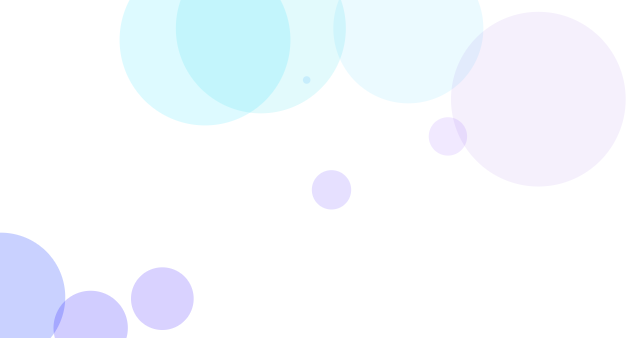
This background is drawn by a WebGL 1 fragment shader. Its source:

```glsl
precision highp float;
// Draws translucent pastel discs, cyan above and violet below, on white.

uniform vec2 u_resolution;

const float CANVAS_WIDTH = 768.0;

const vec3 WHITE = vec3(1.0);
const vec3 AQUA = vec3(0.865, 0.982, 1.0);
const vec3 MINT = vec3(0.885, 0.98, 0.988);
const vec3 ICE = vec3(0.922, 0.98, 1.0);
const vec3 SKY = vec3(0.88, 0.95, 1.0);
const vec3 MAUVE = vec3(0.96, 0.94, 0.988);
const vec3 LILAC = vec3(0.945, 0.912, 1.0);
const vec3 LAVENDER = vec3(0.9, 0.88, 1.0);
const vec3 PERIWINKLE = vec3(0.79, 0.82, 1.0);
const vec3 IRIS = vec3(0.82, 0.802, 1.0);
const vec3 VIOLET = vec3(0.85, 0.822, 1.0);

// Tint that filters the light inside a smooth-edged disc
vec3 disc(vec2 p, vec2 center, float radius, vec3 tint, float pixel) {
  float coverage = clamp(0.5 - (length(p - center) - radius) / pixel, 0.0, 1.0);
  return mix(WHITE, tint, coverage);
}

void main() {
  // Canvas units, measured from the top left
  float pixel = CANVAS_WIDTH / u_resolution.x;
  vec2 p = vec2(gl_FragCoord.x, u_resolution.y - gl_FragCoord.y) * pixel;
  vec3 color = WHITE;

  // Cyan group along the top
  color *= disc(p, vec2(246.0, 48.0), 102.5, AQUA, pixel);
  color *= disc(p, vec2(313.0, 34.0), 102.0, MINT, pixel);
  color *= disc(p, vec2(490.0, 34.0), 90.0, ICE, pixel);
  color *= disc(p, vec2(368.0, 96.0), 4.5, SKY, pixel);

  // Mauve group on the right and centre
  color *= disc(p, vec2(646.0, 119.0), 104.8, MAUVE, pixel);
  color *= disc(p, vec2(537.5, 163.7), 23.0, LILAC, pixel);
  color *= disc(p, vec2(397.8, 227.8), 23.6, LAVENDER, pixel);

  // Violet group in the lower left
  color *= disc(p, vec2(1.0, 356.5), 77.3, PERIWINKLE, pixel);
  color *= disc(p, vec2(108.8, 393.5), 44.6, IRIS, pixel);
  color *= disc(p, vec2(194.8, 358.4), 37.6, VIOLET, pixel);

  gl_FragColor = vec4(color, 1.0);
}
```
